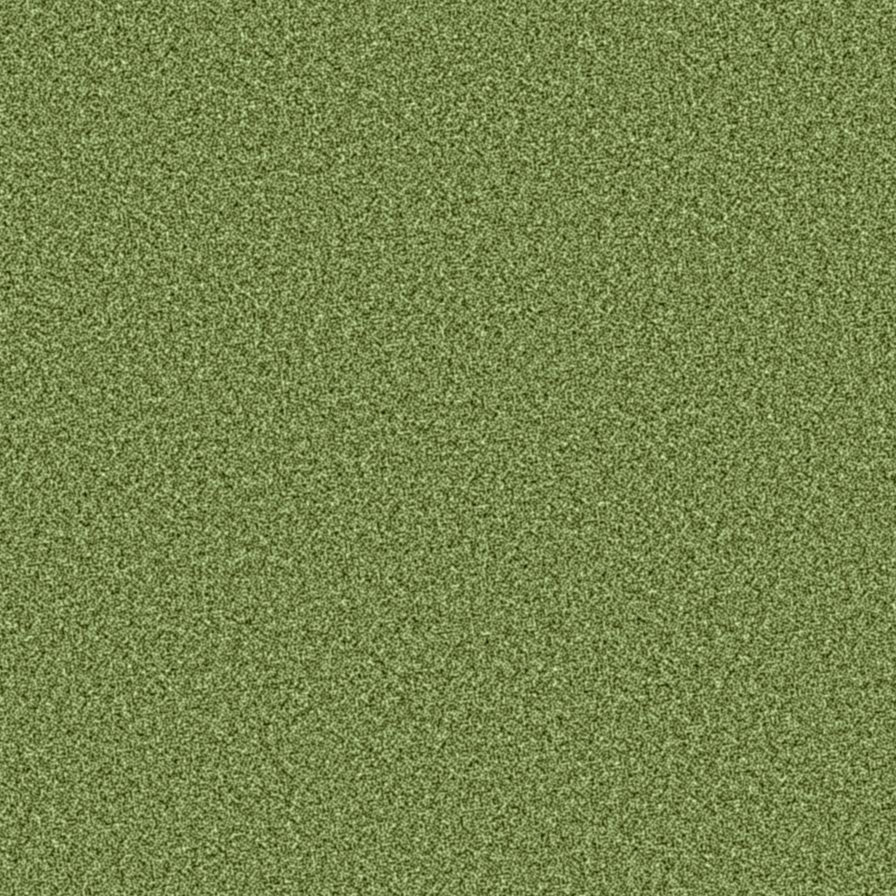
Reproduce this texture procedurally as a WebGL 1 fragment shader.

```glsl
precision highp float;
// Fine, even, moss-green grain made of turned layers of gradient noise.

uniform vec2 u_resolution;

const vec3 DARK_MOSS = vec3(0.28, 0.33, 0.11);
const vec3 PALE_MOSS = vec3(0.65, 0.72, 0.49);
const float MEAN_TONE = 0.497;      // 0 = dark moss, 1 = pale moss
const float TONE_SPREAD = 0.28;     // standard deviation of the tone
const float GRAIN_CELLS = 295.0;    // finest noise cells across the canvas
const float LAYER_SCALE = 0.62;     // frequency step between layers
const float LAYER_GAIN = 0.6;       // strength step between layers
const float LAYER_TURN = 0.65;      // radians between layers
const float NOISE_DEVIATION = 0.216; // of one gradient noise layer
const int LAYERS = 4;
const float TAU = 6.2831853;

float hash(vec2 cell) {
  vec3 q = fract(cell.xyx * 0.1031);
  q += dot(q, q.yzx + 33.33);
  return fract((q.x + q.y) * q.z);
}

// Slope contribution of one lattice corner
float cornerSlope(vec2 cell, vec2 corner, vec2 local) {
  float angle = TAU * hash(cell + corner);
  return dot(vec2(cos(angle), sin(angle)), local - corner);
}

float gradientNoise(vec2 p) {
  vec2 cell = floor(p);
  vec2 f = p - cell;
  vec2 fade = f * f * f * (f * (f * 6.0 - 15.0) + 10.0);
  float low = mix(cornerSlope(cell, vec2(0.0, 0.0), f),
                  cornerSlope(cell, vec2(1.0, 0.0), f), fade.x);
  float high = mix(cornerSlope(cell, vec2(0.0, 1.0), f),
                   cornerSlope(cell, vec2(1.0, 1.0), f), fade.x);
  return mix(low, high, fade.y);
}

// Layered grain with zero mean and unit deviation
float grain(vec2 uv) {
  float c = cos(LAYER_TURN);
  float s = sin(LAYER_TURN);
  mat2 turn = mat2(c, s, -s, c);
  vec2 p = turn * uv * GRAIN_CELLS;
  float weight = 1.0;
  float total = 0.0;
  float power = 0.0;
  for (int i = 0; i < LAYERS; i++) {
    total += weight * gradientNoise(p + 71.37 * float(i + 1));
    power += weight * weight;
    p = turn * p * LAYER_SCALE;
    weight *= LAYER_GAIN;
  }
  return total / (NOISE_DEVIATION * sqrt(power));
}

void main() {
  vec2 uv = gl_FragCoord.xy / min(u_resolution.x, u_resolution.y);
  float tone = MEAN_TONE + TONE_SPREAD * grain(uv);
  vec3 color = mix(DARK_MOSS, PALE_MOSS, tone);
  gl_FragColor = vec4(clamp(color, 0.0, 1.0), 1.0);
}
```
